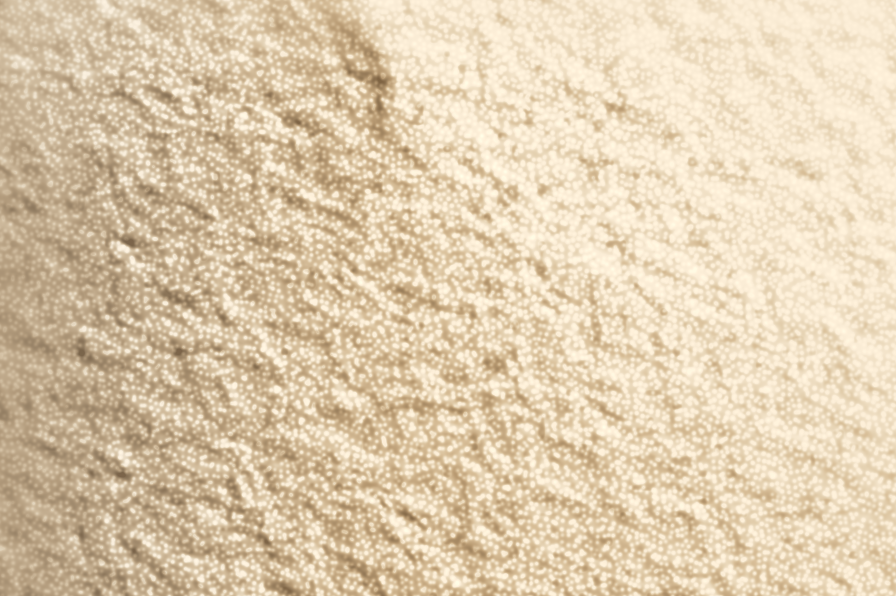
This texture is drawn by a WebGL 2 fragment shader. Its source:

```glsl
#version 300 es
precision highp float; precision highp int;

uniform vec2 u_resolution;
out vec4 fragColor;

// Lengths are in canvas heights, tones run from 0 to 1
const float GRAIN_FREQ = 94.0;
const float GRAIN_JITTER = 0.75;
const float GRAIN_CONTRAST = 0.19;
const float GRAIN_VARIATION = 0.55;
const vec2 CLUMP_FREQ = vec2(24.0, 34.0);
const vec2 CLUMP_AXIS = vec2(0.90, -0.436);
const vec2 LIGHT_DIR = vec2(0.70, 0.71);
const float LIGHT_STEP = 0.010;
const float RELIEF_SHADED = 0.56;
const float RELIEF_LIT = 0.33;
const float SHADOW_GAIN = 1.35;
const float PIT_DEPTH = 0.12;
const float RIDGE_TOP_X = 0.59;
const float RIDGE_SLOPE = 0.375;
const float RIDGE_SHADOW = 0.16;
const vec3 RAMP[6] = vec3[6](
    vec3(0.50, 0.39, 0.26), vec3(0.60, 0.49, 0.35), vec3(0.73, 0.61, 0.45),
    vec3(0.85, 0.75, 0.60), vec3(0.90, 0.825, 0.70), vec3(0.98, 0.925, 0.835));

vec2 hash2(vec2 cell) {
    uvec2 v = uvec2(ivec2(cell)) * 1664525u + 1013904223u;
    v.x += v.y * 1664525u;
    v.y += v.x * 1664525u;
    v ^= v >> 16u;
    v.x += v.y * 1664525u;
    v.y += v.x * 1664525u;
    v ^= v >> 16u;
    return vec2(v & 65535u) / 65535.0;
}

float noise(vec2 p) {
    vec2 i = floor(p), f = fract(p);
    f = f * f * (3.0 - 2.0 * f);
    float low = mix(hash2(i).x, hash2(i + vec2(1, 0)).x, f.x);
    float high = mix(hash2(i + vec2(0, 1)).x, hash2(i + vec2(1, 1)).x, f.x);
    return mix(low, high, f.y);
}

// Clumped surface height; fine octaves fade when out of focus
float clumpHeight(vec2 p, float focus) {
    vec2 across = vec2(-CLUMP_AXIS.y, CLUMP_AXIS.x);
    vec2 q = vec2(dot(p, CLUMP_AXIS), dot(p, across)) * CLUMP_FREQ;
    q += 1.2 * vec2(noise(p * 13.0), noise(p * 13.0 + 40.0));
    float height = 0.35 * noise(q * 0.5 + 19.0), weight = 0.5;
    for (int octave = 0; octave < 3; octave++) {
        height += weight * noise(q);
        q = mat2(1.4, 1.1, -1.1, 1.4) * q + 7.3;
        weight *= mix(0.25, 0.55, focus);
    }
    return height;
}

// Soft round grains of varied brightness, centred near zero
float grains(vec2 p) {
    p = mat2(0.92, 0.39, -0.39, 0.92) * p;
    vec2 cell = floor(p);
    float glow = 0.0;
    for (int y = -1; y <= 1; y++) {
        for (int x = -2; x <= 2; x++) {
            vec2 id = cell + vec2(x, y);
            vec2 rnd = hash2(id + 311.0);
            vec2 center = id + 0.5 + GRAIN_JITTER * (rnd - 0.5);
            center.x += 0.5 * mod(id.y, 2.0);
            vec2 offset = center - p;
            float value = fract(rnd.x * 37.0 + rnd.y * 11.0) - 0.5;
            glow += (1.0 + GRAIN_VARIATION * value) * exp(-7.5 * dot(offset, offset));
        }
    }
    return min(glow, 1.1) - 0.42;
}

vec3 sandColor(float tone) {
    vec3 color = RAMP[0];
    for (int i = 1; i < 6; i++) {
        float t = (tone - RAMP[i - 1].r) / (RAMP[i].r - RAMP[i - 1].r);
        color = mix(color, RAMP[i], clamp(t, 0.0, 1.0));
    }
    return color + max(tone - 0.98, 0.0) * 0.35;
}

void main() {
    vec2 p = gl_FragCoord.xy / u_resolution.y;

    // Depth of field: soft at the left, top and far right
    float focus = smoothstep(-0.16, 0.3, p.x)
        * (1.0 - 0.65 * smoothstep(0.8, 1.03, p.y))
        * (1.0 - 0.7 * smoothstep(0.95, 1.7, p.x + 0.5 * (p.y - 0.4)));

    // Ridge, crisp at the top and dissolving downwards
    float ridgeX = RIDGE_TOP_X + RIDGE_SLOPE * (1.0 - p.y)
        + 0.03 * (noise(vec2(p.y * 14.0, 3.0)) - 0.5);
    float ridgeWidth = mix(0.022, 0.48, 1.0 - smoothstep(0.35, 0.92, p.y));
    float fromRidge = p.x - ridgeX;
    float lit = smoothstep(-ridgeWidth, ridgeWidth, fromRidge);

    // Broad light on both faces
    float shadedTone = mix(0.75, 0.85, smoothstep(0.0, 0.5, p.x));
    shadedTone += 0.1 * smoothstep(0.55, 1.0, p.y) * (1.0 - smoothstep(0.1, 0.6, p.x));
    float litTone = mix(0.915, 0.967, smoothstep(0.0, 0.6, p.y));
    float tone = mix(shadedTone, litTone, lit);
    float shadowEdge = (fromRidge + 0.02) / 0.02;
    tone -= RIDGE_SHADOW * exp(-shadowEdge * shadowEdge)
        * smoothstep(0.68, 0.76, p.y) * smoothstep(0.35, 0.75, noise(p * 18.0));

    // Clump relief with deeper shadows, and scattered pits
    float relief = clumpHeight(p, focus) - clumpHeight(p + LIGHT_DIR * LIGHT_STEP, focus);
    relief *= relief < 0.0 ? SHADOW_GAIN : 1.0;
    tone += 0.01 + relief * mix(RELIEF_SHADED, RELIEF_LIT, lit) * mix(0.6, 1.0, focus);
    tone -= PIT_DEPTH * focus * smoothstep(0.78, 0.97, noise(p * 44.0 + 5.0));

    // Fine grains
    float grainShade = GRAIN_CONTRAST * grains(p * GRAIN_FREQ);
    tone += grainShade * mix(0.2, 1.0, focus) * mix(1.0, 0.8, lit);

    // Greyer tint in the left shade
    vec3 color = sandColor(tone);
    float grey = dot(color, vec3(0.3, 0.59, 0.11));
    color = mix(color, vec3(grey), 0.24 * (1.0 - smoothstep(0.05, 0.75, p.x)));
    fragColor = vec4(clamp(color, 0.0, 1.0), 1.0);
}
```
